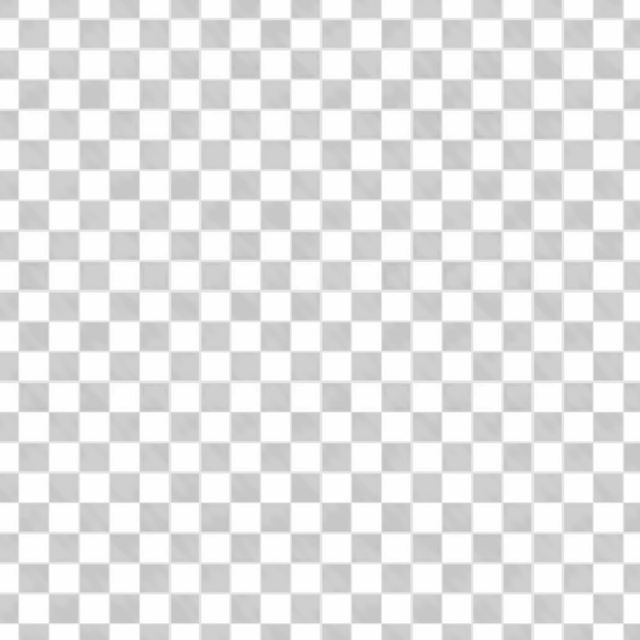
A Shadertoy shader for this pattern:

```glsl
// Grey and white checkerboard with soft pale seams and faint compression-like wear.
// Smoothed sine signs pick the tile colour, grid distance draws the seams,
// and hashes with layered sines vary seam width, inner frames and grey tone.

const float PI = 3.14159265;
const float CELLS = 21.17;                 // tiles across and down the canvas
const vec2 GRID_OFFSET = vec2(0.62, 0.63); // part tile at the left and top
const vec3 WHITE = vec3(0.995);
const vec3 LIGHT_GREY = vec3(0.81);
const vec3 DARK_GREY = vec3(0.78);
const vec3 SEAM = vec3(0.90);
const float SEAM_MIN = 0.012;              // half widths, in tiles
const float SEAM_MAX = 0.048;
const float SEAM_SOFTNESS = 0.035;
const float FRAME_INSET = 0.12;            // inner frame, in tiles from the edge
const float FRAME_WIDTH = 0.03;
const float FRAME_ON_GREY = 0.028;
const float FRAME_ON_WHITE = 0.014;

float hash(vec2 p) {
    return fract(sin(dot(p, vec2(127.1, 311.7))) * 4375.85);
}

// Layered sines, roughly in 0..1
float mottle(vec2 p) {
    float n = sin(p.x * 3.7 + 1.6 * sin(p.y * 2.3));
    n += sin(p.y * 4.9 + 1.3 * sin(p.x * 3.1));
    n += 0.6 * sin(p.x * 9.7 - p.y * 8.3);
    return 0.5 + 0.19 * n;
}

// 1 on grey tiles, 0 on white ones, smoothed over one pixel
float checker(vec2 p, float pixel) {
    vec2 side = clamp(sin(PI * p) / (PI * 0.5 * pixel), -1.0, 1.0);
    return 0.5 + 0.5 * side.x * side.y;
}

// 1 inside the tiles, 0 on the seams; each grid line has its own width
float tileMask(vec2 p, float pixel) {
    vec2 line = round(p);
    vec2 variation = vec2(hash(vec2(line.x, 3.0)), hash(vec2(7.0, line.y)));
    vec2 d = abs(p - line) - mix(vec2(SEAM_MIN), vec2(SEAM_MAX), variation);
    float soft = max(SEAM_SOFTNESS, 0.75 * pixel);
    return smoothstep(-soft, soft, min(d.x, d.y));
}

// Broken inner outline, stronger in some rows and columns
float innerFrame(vec2 p, float pixel) {
    vec2 cell = floor(p);
    vec2 edge = 0.5 - abs(fract(p) - 0.5);
    float d = abs(min(edge.x, edge.y) - FRAME_INSET);
    float outline = 1.0 - smoothstep(0.0, FRAME_WIDTH + pixel, d);
    float rowWear = smoothstep(0.6, 0.8, hash(vec2(13.0, cell.y)));
    float columnWear = mix(0.35, 1.0, hash(vec2(cell.x, 17.0)));
    float breaks = smoothstep(0.25, 0.65, mottle(p * 1.7 + 5.0));
    return outline * breaks * (0.15 + 0.85 * rowWear) * columnWear;
}

void mainImage(out vec4 fragColor, in vec2 fragCoord) {
    vec2 uv = fragCoord / iResolution.xy;
    vec2 p = vec2(uv.x, 1.0 - uv.y) * CELLS - GRID_OFFSET;
    float pixel = CELLS / min(iResolution.x, iResolution.y);

    // Tile colours with a gentle drift in the grey
    float tone = mottle(p) + 0.4 * (hash(floor(p)) - 0.5);
    vec3 grey = mix(LIGHT_GREY, DARK_GREY, smoothstep(0.3, 0.85, tone));
    float isGrey = checker(p, pixel);
    vec3 color = mix(WHITE, grey, isGrey);

    // Faint inner frames, then the seams
    color -= innerFrame(p, pixel) * mix(FRAME_ON_WHITE, FRAME_ON_GREY, isGrey);
    color = mix(SEAM, color, tileMask(p, pixel));

    fragColor = vec4(color, 1.0);
}
```
